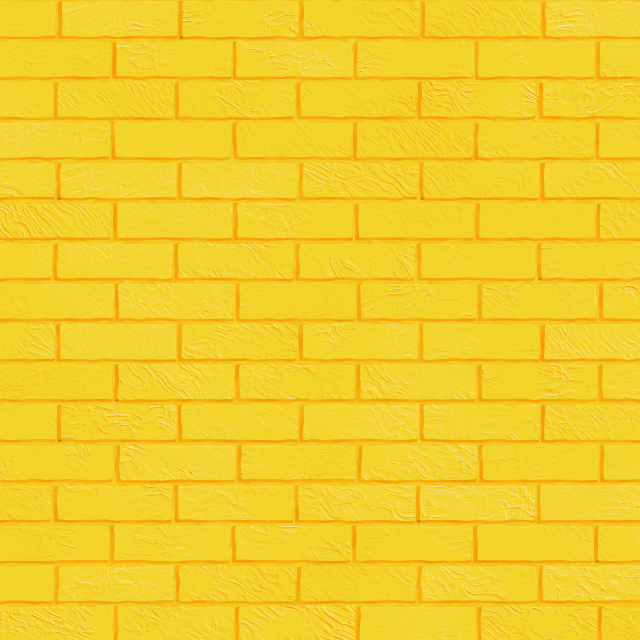
Write a WebGL 1 fragment shader that draws this texture.

```glsl
precision highp float;
// Yellow painted brick wall in running bond, with creased paint lit from the upper right.

uniform vec2 u_resolution;

// Layout, in canvas units
const vec2 GRID = vec2(5.29, 15.87);       // bricks across, rows down
const vec2 ORIGIN = vec2(-0.455, 0.006);   // grid phase at the top left, in cells
const float STAGGER = 0.475;               // shift of every second row, in cells
const float ROW_JITTER = 0.05;             // random shift of a row, in cells
const vec2 BRICK_HALF = vec2(0.0905, 0.0273);
const vec2 BRICK_OFFSET = vec2(0.0024, 0.0018);
const float CORNER = 0.0035;
const float EDGE_WOBBLE = 0.0026;
const vec2 SHADOW_CAST = vec2(-0.0064, -0.0046);

// Surface
const vec2 LIGHT_STEP = vec2(0.0011, 0.0015);
const vec2 CREASE_SCALE = vec2(52.0, 105.0);
const float FINE_CREASE = 1.9;             // frequency of the second crease layer
const float GRAIN_SCALE = 230.0;
const float GRAIN_HEIGHT = 0.3;
const float RELIEF_GAIN = 0.7;

// Tones: 0 is deep shadow, 1 is a highlight
const float PAINT_TONE = 0.635;
const float MORTAR_TONE = 0.46;
const float SHADOW_TONE = 0.02;

const vec3 DEEP = vec3(0.96, 0.61, 0.02);
const vec3 AMBER = vec3(0.96, 0.70, 0.06);
const vec3 GOLD = vec3(0.96, 0.78, 0.13);
const vec3 YELLOW = vec3(0.95, 0.83, 0.16);
const vec3 LEMON = vec3(0.96, 0.84, 0.26);
const vec3 GLINT = vec3(0.97, 0.87, 0.48);
const vec3 CHIP = vec3(0.55, 0.30, 0.03);

float hash(vec2 p) {
  return fract(sin(dot(p, vec2(127.1, 311.7))) * 43758.5453);
}

float noise(vec2 p) {
  vec2 i = floor(p);
  vec2 f = fract(p);
  f = f * f * (3.0 - 2.0 * f);
  return mix(mix(hash(i), hash(i + vec2(1.0, 0.0)), f.x),
             mix(hash(i + vec2(0.0, 1.0)), hash(i + 1.0), f.x), f.y);
}

float roundedBox(vec2 p, vec2 halfSize, float radius) {
  vec2 q = abs(p) - halfSize + radius;
  return length(max(q, 0.0)) + min(max(q.x, q.y), 0.0) - radius;
}

float ridge(vec2 p) {
  float r = 1.0 - abs(2.0 * noise(p) - 1.0);
  return r * r * r;
}

// Height of the paint: two layers of warped creases over fine grain
float relief(vec2 p, float roughness, float slant) {
  vec2 warp = vec2(noise(p * 38.0), noise(p * 38.0 + 19.0));
  vec2 q = vec2(p.x, p.y + slant * p.x) * CREASE_SCALE + 2.2 * warp;
  float creases = ridge(q) + 0.55 * ridge(q * FINE_CREASE + 31.0);
  return roughness * creases + GRAIN_HEIGHT * noise(p * GRAIN_SCALE);
}

vec3 paintRamp(float tone) {
  vec3 color = mix(DEEP, AMBER, smoothstep(0.0, 0.25, tone));
  color = mix(color, GOLD, smoothstep(0.25, 0.45, tone));
  color = mix(color, YELLOW, smoothstep(0.45, 0.58, tone));
  color = mix(color, LEMON, smoothstep(0.62, 0.78, tone));
  return mix(color, GLINT, smoothstep(0.78, 1.0, tone));
}

void main() {
  vec2 uv = gl_FragCoord.xy / u_resolution;
  float soft = max(0.0011, 0.75 / min(u_resolution.x, u_resolution.y));

  // Brick cell, counted from the top left
  vec2 grid = vec2(uv.x, 1.0 - uv.y) * GRID + ORIGIN;
  float row = floor(grid.y);
  grid.x -= STAGGER * mod(row, 2.0) + ROW_JITTER * (hash(vec2(row, 4.7)) - 0.5);
  vec2 id = floor(grid);
  vec2 local = (fract(grid) - 0.5) * vec2(1.0, -1.0) / GRID - BRICK_OFFSET;
  float seed = hash(id + 2.3);

  // Uneven brick outline and the shadow it casts to the lower left
  vec2 halfSize = BRICK_HALF - vec2(0.0014, 0.0007) * hash(id + 8.1);
  float wobble = EDGE_WOBBLE * (noise(uv * 55.0) - 0.5);
  float edge = roundedBox(local, halfSize, CORNER) + wobble;
  float castEdge = roundedBox(local - SHADOW_CAST * 0.5,
                              halfSize - SHADOW_CAST * 0.5, CORNER) + wobble;
  float brick = smoothstep(soft, -soft, edge);
  float shadow = smoothstep(soft, -soft, castEdge) * (1.0 - brick);

  // Creases gather in patches and differ from brick to brick
  vec2 skin = uv + 5.0 * vec2(seed, hash(id + 6.4));
  float patches = smoothstep(0.2, 0.75, noise(skin * vec2(18.0, 30.0)));
  float roughness = mix(0.12, 1.0, patches) * mix(0.3, 0.95, seed);
  float slant = 1.6 * (hash(id + 5.2) - 0.3);
  float slope = relief(skin, roughness, slant)
              - relief(skin + LIGHT_STEP, roughness, slant);

  // Tone of brick face, lit rim and mortar
  float face = PAINT_TONE + RELIEF_GAIN * slope + 0.09 * (hash(id + 3.9) - 0.5);
  face += 0.14 * (noise(uv * 6.0) - 0.5) + 0.06 * (noise(skin * 24.0) - 0.5);
  float rim = smoothstep(-0.0045, -0.0012, edge);
  face += 0.09 * rim * smoothstep(-0.3, 0.6, dot(local / halfSize, vec2(0.3, 0.7)));
  float mortar = MORTAR_TONE + 0.24 * (noise(uv * 80.0) - 0.5) + 0.25 * slope;
  float shade = SHADOW_TONE + 0.22 * noise(uv * 45.0 + 11.0);
  float tone = mix(mix(mortar, shade, shadow), face, brick);
  vec3 color = paintRamp(tone);

  // Small gaps in the paint at some lower left corners
  vec2 corner = local + halfSize + vec2(0.0025, 0.002);
  float chip = smoothstep(0.0032, 0.0008, length(corner * vec2(0.8, 1.2)));
  color = mix(color, CHIP, 0.5 * chip * step(0.85, hash(id + 9.6)));

  gl_FragColor = vec4(color, 1.0);
}
```
